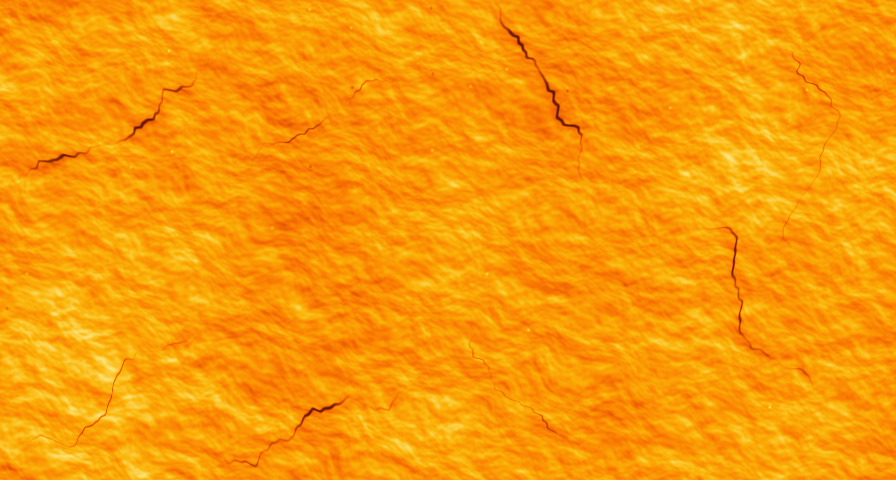
This texture is drawn by a Shadertoy shader. Its source:

```glsl
// Paint colours from crack depth to lit crest; green doubles as the tone value
const vec3 UMBER  = vec3(0.30, 0.05, 0.02);
const vec3 RUST   = vec3(0.94, 0.39, 0.01);
const vec3 ORANGE = vec3(0.98, 0.50, 0.01);
const vec3 AMBER  = vec3(0.98, 0.63, 0.02);
const vec3 GOLD   = vec3(0.98, 0.68, 0.03);
const vec3 YELLOW = vec3(0.98, 0.73, 0.08);
const vec3 CREAM  = vec3(0.99, 0.90, 0.50);

// Plaster relief, in canvas heights
const float MEAN_TONE = 0.605;
const float BROAD_CONTRAST = 0.15;
const vec4 RELIEF_CONTRAST = vec4(0.09, 0.15, 0.15, 0.09);
const float RELIEF_FREQ = 14.0;
const float GRAIN_ANGLE = -0.35;
const float GRAIN_STRETCH = 0.75;
const float LIGHT_STEP = 0.25;

// Cracks: one per cell of a loose grid, alternately wide and hairline
const vec2 CRACK_GRID = vec2(4.0, 2.0);
const float CRACK_WIDTH = 0.0045;
const float HAIR_WIDTH = 0.0015;
const float CRACK_SHADE = 0.13;

// Pits and flecks
const float SPECK_FREQ = 24.0;
const float SPECK_SHARE = 0.018;
const float SPECK_RADIUS = 0.07;

vec2 hash2(vec2 p) {
    vec3 h = fract(p.xyx * vec3(0.1031, 0.1030, 0.0973));
    h += dot(h, h.yzx + 33.33);
    return fract((h.xx + h.yz) * h.zy);
}

mat2 rotation(float a) {
    return mat2(cos(a), -sin(a), sin(a), cos(a));
}

float corner(vec2 cell, vec2 offset) {
    float a = 6.2832 * hash2(cell).x;
    return dot(vec2(cos(a), sin(a)), offset);
}

float gradientNoise(vec2 p) {
    vec2 i = floor(p), f = p - i, e = vec2(1.0, 0.0);
    vec2 u = f * f * f * (f * (f * 6.0 - 15.0) + 10.0);
    return mix(mix(corner(i, f), corner(i + e, f - e), u.x),
               mix(corner(i + e.yx, f - e.yx), corner(i + 1.0, f - 1.0), u.x), u.y);
}

// Slope of the lumpy surface towards the light, octave by octave
float relief(vec2 p, float coarseness) {
    vec2 warp = vec2(gradientNoise(p * 9.0), gradientNoise(p * 9.0 + 37.0));
    vec2 q = rotation(GRAIN_ANGLE) * (p + 0.02 * warp);
    q.x *= GRAIN_STRETCH;
    float sum = 0.0, freq = RELIEF_FREQ;
    for (int i = 0; i < 4; i++) {
        vec2 s = q * freq + 19.7 * float(i + 1);
        vec2 stepUp = vec2(0.0, LIGHT_STEP);
        float slope = gradientNoise(s - stepUp) - gradientNoise(s + stepUp);
        sum += slope * RELIEF_CONTRAST[i] * (i == 0 ? coarseness : 1.0);
        freq *= 2.0;
    }
    return sum;
}

// x: dark line of the cracks, y: soft shade beside them
vec2 cracks(vec2 p, float aspect, float px) {
    vec2 mask = vec2(0.0);
    for (float i = 0.0; i < CRACK_GRID.x * CRACK_GRID.y; i++) {
        vec2 cell = vec2(mod(i, CRACK_GRID.x), floor(i / CRACK_GRID.x));
        vec2 rnd = hash2(cell + 5.0);
        float wide = mod(cell.x + cell.y, 2.0);
        vec2 centre = (cell + 0.3 + 0.4 * rnd) / CRACK_GRID * vec2(aspect, 1.0);
        float angle = mix(0.3, -1.3, step(0.5 * aspect, centre.x)) + 0.5 * rnd.y;
        float halfLength = 0.18 + 0.10 * rnd.x + 0.05 * wide;

        vec2 q = rotation(angle) * (p - centre);
        float seed = i * 7.3 + 0.5;
        float bend = 0.20 * gradientNoise(vec2(q.x * 4.0, seed))
                   + 0.05 * gradientNoise(vec2(q.x * 14.0, seed))
                   + 0.012 * gradientNoise(vec2(q.x * 60.0, seed));
        float d = q.y - bend;
        float taper = 1.0 - smoothstep(0.4, 1.0, abs(q.x) / halfLength);
        float depth = taper * clamp(0.65 + 1.8 * gradientNoise(vec2(q.x * 11.0, seed + 3.0)), 0.1, 1.0);
        float width = mix(HAIR_WIDTH, CRACK_WIDTH, wide) * (0.4 + 0.6 * depth);
        float line = 1.0 - smoothstep(0.0, width + px, abs(d));
        float shade = exp(-abs(d) / (d < 0.0 ? 0.016 : 0.007));
        mask = max(mask, vec2(line * mix(0.55, 0.9, wide), shade * mix(0.35, 1.0, wide)) * depth);
    }
    return mask;
}

// Sparse dots: negative for pits, positive for pale flecks
float specks(vec2 p, float px) {
    vec2 s = p * SPECK_FREQ, cell = floor(s);
    vec2 rnd = hash2(cell + 71.0);
    vec2 centre = 0.3 + 0.4 * hash2(cell + 113.0);
    float edge = px * SPECK_FREQ;
    float dotMask = 1.0 - smoothstep(SPECK_RADIUS - edge, SPECK_RADIUS + edge, length(s - cell - centre));
    return dotMask * step(rnd.x, SPECK_SHARE) * (rnd.y < 0.5 ? -1.0 : 1.0);
}

vec3 blend(vec3 base, vec3 low, vec3 high, float tone) {
    return mix(base, high, clamp((tone - low.g) / (high.g - low.g), 0.0, 1.0));
}

vec3 paint(float tone) {
    vec3 c = blend(UMBER, UMBER, RUST, tone);
    c = blend(c, RUST, ORANGE, tone);
    c = blend(c, ORANGE, AMBER, tone);
    c = blend(c, AMBER, GOLD, tone);
    c = blend(c, GOLD, YELLOW, tone);
    return blend(c, YELLOW, CREAM, tone);
}

void mainImage(out vec4 fragColor, in vec2 fragCoord) {
    float px = 1.0 / iResolution.y;
    vec2 p = fragCoord * px;
    float aspect = iResolution.x * px;

    // Lit plaster, rougher towards the left
    float coarseness = mix(1.6, 0.8, smoothstep(0.1, 0.6, p.x / aspect));
    float broad = gradientNoise(p * 2.3 + 4.0) + 0.6 * gradientNoise(p * 5.5 + 9.0);
    float tone = MEAN_TONE + BROAD_CONTRAST * broad + relief(p, coarseness);

    // Damage
    vec2 crack = cracks(p, aspect, px);
    tone -= CRACK_SHADE * crack.y;
    tone += 0.2 * specks(p, px);
    tone = mix(tone, UMBER.g, crack.x);

    fragColor = vec4(paint(tone), 1.0);
}
```
